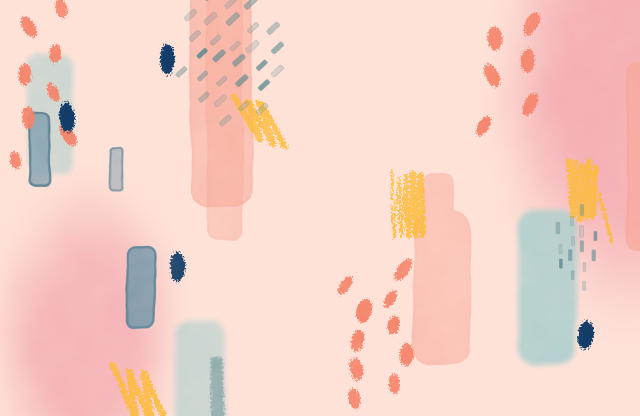
This background is drawn by a Shadertoy shader. Its source:

```glsl
// Abstract watercolour washes, brush strokes, dabs and crayon scribbles on blush paper.
const vec3 PAPER = vec3(0.996, 0.886, 0.843);
const vec3 PINK = vec3(0.96, 0.69, 0.71);
const vec3 PEACH = vec3(0.97, 0.655, 0.59);
const vec3 AQUA = vec3(0.69, 0.815, 0.81);
const vec3 SLATE = vec3(0.46, 0.6, 0.67);
const vec3 TEAL = vec3(0.37, 0.54, 0.57);
const vec3 CORAL = vec3(0.96, 0.52, 0.42);
const vec3 NAVY = vec3(0.07, 0.24, 0.41);
const vec3 YELLOW = vec3(0.99, 0.735, 0.23);
const vec2 DAB = vec2(0.0155, 0.0245);
const vec2 OVAL = vec2(0.0185, 0.035);
const float GRAIN_SCALE = 190.0;
const float RAGGED = 0.008;

vec3 col = PAPER;
vec2 p;
float mottle;

vec2 hash2(vec2 v) {
  return fract(sin(v * mat2(127.1, 311.7, 269.5, 183.3)) * 43758.5);
}

// Layered sines
vec2 wobble(vec2 v) {
  vec2 sum = vec2(0);
  float amp = 0.5;
  for (int i = 0; i < 4; i++) {
    sum += amp * sin(v.yx + 1.7 * sin(v * 0.7 + float(i)));
    v = mat2(1.6, 1.2, -1.2, 1.6) * v + 2.3;
    amp *= 0.55;
  }
  return sum;
}

// Distance to the nearest scattered point
float cellular(vec2 v) {
  float nearest = 2.0;
  for (int i = 0; i < 9; i++) {
    vec2 o = vec2(i % 3, i / 3) - 1.0;
    nearest = min(nearest, length(o + hash2(floor(v) + o) - fract(v)));
  }
  return nearest;
}

// Rounded box
float box(vec2 v, vec2 size) {
  float r = 0.6 * min(size.x, size.y);
  vec2 q = abs(v) - size + r;
  return length(max(q, 0.0)) + min(max(q.x, q.y), 0.0) - r;
}

float bar(float x, float y, float w, float h) {
  return box(p - vec2(x, y), vec2(w, h));
}

float ellipse(vec2 v, vec2 r) { return (length(v / r) - 1.0) * r.x; }

float segment(vec2 v, vec2 a, vec2 b) {
  b -= a;
  return length(v - a - b * clamp(dot(v - a, b) / dot(b, b), 0.0, 1.0));
}

float cover(float d, float soft) {
  soft = max(soft, 0.75 / iResolution.y);
  return smoothstep(soft, -soft, d);
}

void wash(vec3 ink, float d, float soft, float alpha) {
  col = mix(col, ink, cover(d, soft) * min(alpha + mottle, 1.0));
}

// Translucent stroke with pigment pooled along the rim
void stroke(vec3 ink, float d, float alpha, float rim) {
  rim *= smoothstep(0.005, 0.0, abs(d + 0.003));
  wash(ink * (1.0 - 0.25 * rim), d, 0.001, alpha + rim);
}

// Zigzag of crayon lines in a sheared box
float scribble(vec2 v, vec2 size, float shear, int turns) {
  v.x += shear * v.y;
  float d = 1.0;
  vec2 last = size * vec2(-1, 1);
  for (int i = 1; i <= turns; i++) {
    float reach = 0.75 + 0.3 * hash2(vec2(i, turns)).x;
    vec2 next = size * vec2(2.0 * float(i) / float(turns) - 1.0, i % 2 == 0 ? reach : -reach);
    d = min(d, segment(v, last, next));
    last = next;
  }
  return d;
}

// Staggered dashes within an ellipse
void dashes(vec2 v, vec2 extent, float angle, vec2 cell) {
  float c = cos(angle), s = sin(angle);
  mat2 turn = mat2(c, -s, s, c);
  vec2 q = turn * v, size = cell * vec2(0.32, 0.17);
  vec2 shift = vec2(0.5 * cell.x * mod(floor(q.y / cell.y), 2.0), 0);
  vec2 id = floor((q + shift) / cell), h = hash2(id);
  vec2 mid = (id + 0.5) * cell - shift;
  if (length(mid * turn / extent) > 1.0) return;
  float d = box(q - mid - (h - 0.5) * cell * 0.3, size * (0.75 + 0.25 * h.y));
  wash(TEAL, d, 0.001, mix(0.2, 0.9, h.x * h.x));
  wash(TEAL, abs(d) - 0.0006, 0.001, 0.35);
}

void mainImage(out vec4 fragColor, in vec2 fragCoord) {
  vec2 uv = fragCoord / iResolution.y;
  vec2 drift = wobble(uv * 9.0), ripple = wobble(uv * 45.0);
  float grain = cellular(uv * GRAIN_SCALE), rough = RAGGED * (grain - 0.45);
  mottle = 0.05 * drift.x + 0.04 * ripple.y;

  // Diffuse pink and aqua washes
  p = uv + 0.012 * drift;
  float left = length((p - vec2(0.21, 0.19)) / vec2(0.25, 0.42));
  float right = length((p - vec2(1.52, 0.8)) / vec2(0.36, 0.62));
  wash(PINK, left - 0.7, 0.35, 0.85);
  wash(PINK, right - 0.73, 0.32, 0.95);
  p = uv + 0.004 * drift + 0.0015 * ripple;
  wash(AQUA, bar(1.315, 0.31, 0.07, 0.185), 0.013, 0.9);
  wash(AQUA, bar(0.122, 0.725, 0.056, 0.145), 0.012, 0.55);
  wash(AQUA, bar(0.482, 0.09, 0.059, 0.14), 0.014, 0.6);
  wash(TEAL, bar(0.522, 0.05, 0.015, 0.09) + rough, 0.004, 0.5);

  // Overlapping peach strokes, then slate strokes
  stroke(PEACH, bar(0.532, 0.77, 0.074, 0.27), 0.55, 0.05);
  stroke(PEACH, bar(0.54, 0.73, 0.044, 0.31), 0.4, 0.05);
  stroke(PEACH, min(bar(1.052, 0.5, 0.038, 0.085), bar(1.062, 0.307, 0.068, 0.185)), 0.48, 0.04);
  stroke(PEACH, bar(1.545, 0.625, 0.04, 0.226), 0.6, 0.05);
  stroke(SLATE, bar(0.095, 0.64, 0.027, 0.09), 0.7, 0.5);
  stroke(SLATE, bar(0.281, 0.594, 0.017, 0.055), 0.45, 0.35);
  stroke(SLATE, bar(0.337, 0.307, 0.036, 0.1), 0.85, 0.4);

  // Coral dabs: cluster origin and size, two staggered columns
  vec4 clusters[3] = vec4[3](vec4(0.06, 0.61, 0.09, 0.42), vec4(1.165, 0.71, 0.09, 0.29), vec4(0.85, 0.04, 0.11, 0.36));
  for (int k = 0; k < 3; k++) {
    int count = k == 1 ? 6 : 8 + k;
    for (int i = 0; i < count; i++) {
      vec2 h = hash2(vec2(i, k * 7 + 3)), slot = vec2(i % 2, float(i) / float(count));
      vec2 q = p - clusters[k].xy - clusters[k].zw * slot - (h - 0.5) * vec2(0.06, 0.03);
      q.x += (h.y - 0.5) * q.y;
      wash(CORAL, ellipse(q, DAB * (0.8 + 0.35 * h.x)) + rough, 0.002, 0.92);
    }
  }

  // Navy ovals
  vec2 ovals[4] = vec2[4](vec2(0.404, 0.859), vec2(0.163, 0.719), vec2(0.424, 0.357), vec2(1.41, 0.197));
  for (int i = 0; i < 4; i++) wash(NAVY, ellipse(p - ovals[i], OVAL) + rough, 0.002, 0.97);

  // Crayon scribbles broken by grain
  float wax = scribble(p - vec2(0.622, 0.707), vec2(0.034, 0.058), 0.4, 5);
  wax = min(wax, scribble(p - vec2(0.337, 0.05), vec2(0.045, 0.07), 0.3, 5));
  wax = min(wax, scribble(p - vec2(1.4, 0.542), vec2(0.031, 0.066), 0.0, 8));
  wax = min(wax, segment(p, vec2(1.44, 0.53), vec2(1.47, 0.42)) + 0.004);
  float lift = 0.006 * smoothstep(1.0, 0.95, uv.x) * step(0.8, uv.x);
  wax = min(wax, scribble(p - vec2(0.977, 0.505), vec2(0.038, 0.085), 0.0, 9) + lift);
  wash(YELLOW, wax - 0.008 + 1.3 * rough, 0.002, 0.95 - 0.25 * grain);

  // Small dashes
  dashes(uv - vec2(0.56, 0.865), vec2(0.13, 0.16), 0.75, vec2(0.058, 0.04));
  dashes(uv - vec2(1.387, 0.405), vec2(0.05, 0.11), 1.57, vec2(0.045, 0.028));

  fragColor = vec4(col, 1.0);
}
```
